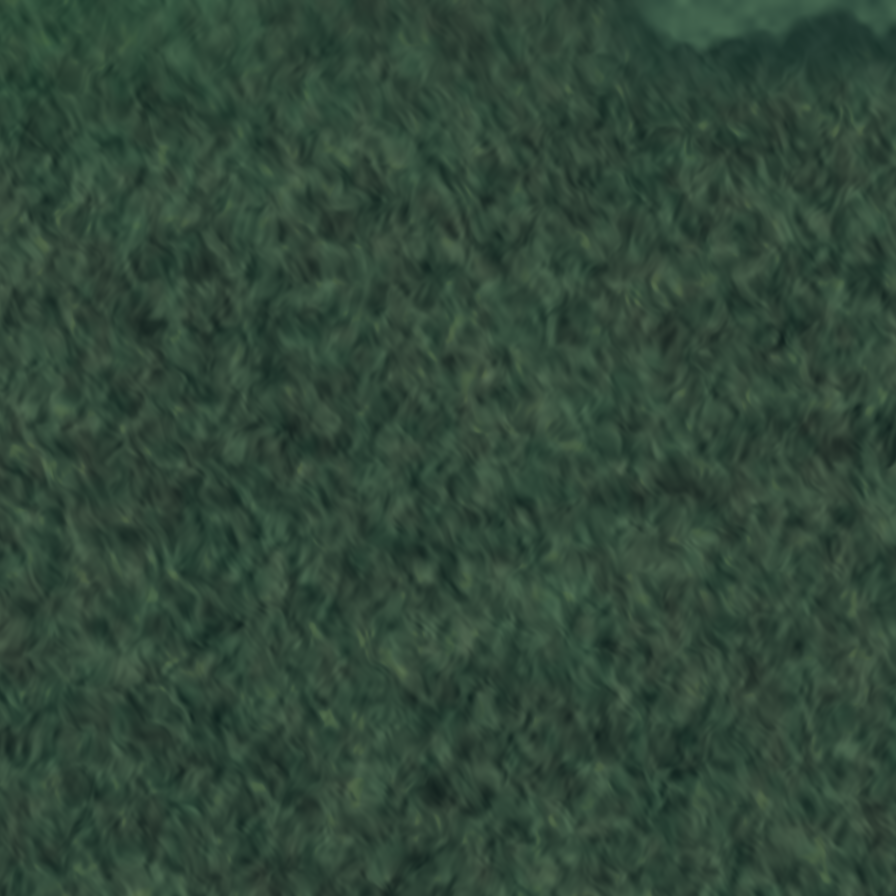
This texture is drawn by a WebGL 2 fragment shader. Its source:

```glsl
#version 300 es
precision highp float;

uniform vec2 u_resolution;
out vec4 fragColor;

float hash(vec2 p) {
    return fract(sin(dot(p, vec2(127.1, 311.7))) * 43758.5453);
}

// Smooth value noise in -1..1
float noise(vec2 p) {
    vec2 cell = floor(p);
    vec2 f = fract(p);
    f = f * f * (3.0 - 2.0 * f);
    float low = mix(hash(cell), hash(cell + vec2(1.0, 0.0)), f.x);
    float high = mix(hash(cell + vec2(0.0, 1.0)), hash(cell + vec2(1.0, 1.0)), f.x);
    return 2.0 * mix(low, high, f.y) - 1.0;
}

float fbm(vec2 p) {
    float sum = 0.0;
    float weight = 0.6;
    for (int i = 0; i < 3; i++) {
        sum += weight * noise(p);
        p = mat2(0.8, 0.6, -0.6, 0.8) * p * 2.03 + 17.3;
        weight *= 0.55;
    }
    return sum;
}

// Upright streaks that lean left or right from clump to clump
float blades(vec2 p, vec2 density) {
    float leftLean = noise(vec2(p.x + 0.45 * p.y, p.y) * density);
    float rightLean = noise(vec2(p.x - 0.3 * p.y, p.y) * density + 53.0);
    float side = smoothstep(-0.25, 0.25, noise(p * 24.0 + 9.0) - 0.1);
    return mix(leftLean, rightLean, side);
}

void main() {
    vec2 uv = gl_FragCoord.xy / u_resolution;
    vec2 p = uv + 0.004 * vec2(noise(uv * 45.0), noise(uv * 45.0 + 31.0));

    // Lawn brightness: broad patches, mowed rows, tufts, blades
    float patches = fbm(uv * vec2(5.0, 9.0) + 3.0);
    float rows = noise(uv * vec2(9.0, 34.0) + 71.0);
    float tufts = noise(p * vec2(46.0, 36.0) + 12.0);
    float coarse = blades(p, vec2(98.0, 50.0));
    float fine = blades(p + 0.37, vec2(170.0, 95.0));
    float detail = 1.0 * tufts + 1.75 * coarse + 1.1 * fine;
    detail *= mix(1.0, 0.6, smoothstep(0.82, 1.0, uv.y));
    float tone = 0.75 * patches + 0.5 * rows + detail;
    vec3 color = vec3(0.194, 0.282, 0.225) + tone * vec3(0.033, 0.039, 0.028);

    // Tint drift: dry brown against cool green, with yellow tips
    float dry = 0.6 * fbm(uv * vec2(8.0, 11.0) + 40.0) + 0.7 * noise(p * vec2(52.0, 40.0) + 90.0);
    color += dry * vec3(0.016, -0.006, -0.001);
    float tips = smoothstep(0.25, 0.8, noise(p * vec2(60.0, 48.0) + 5.0)) * smoothstep(0.2, 1.8, tone);
    color += tips * vec3(0.035, 0.035, 0.0);
    float lush = smoothstep(0.45, 0.0, uv.x) * smoothstep(0.75, 1.0, uv.y);
    color += lush * vec3(-0.02, 0.008, -0.008);

    // Shade under the shrub in the upper right
    float ragged = 0.02 * fbm(uv * 16.0 + 8.0);
    float shade = smoothstep(0.62, 0.78, uv.x + ragged) * smoothstep(0.86, 0.96, uv.y + ragged);
    vec3 shadeColor = vec3(0.115, 0.215, 0.185) + 0.012 * detail;
    color = mix(color, shadeColor, 0.85 * shade);

    // Shrub leaves along the top edge
    float outline = 0.972 + 0.028 * noise(vec2(uv.x * 13.0, 4.0)) + 0.012 * noise(uv * 55.0);
    float shrub = smoothstep(-0.008, 0.012, uv.y - outline) * smoothstep(0.69, 0.74, uv.x);
    float leaves = noise(uv * 38.0 + 22.0) + 0.6 * noise(uv * 80.0);
    vec3 leafColor = vec3(0.235, 0.36, 0.285) + leaves * vec3(0.05, 0.06, 0.04);
    color = mix(color, leafColor, shrub);

    fragColor = vec4(clamp(color, 0.0, 1.0), 1.0);
}
```
